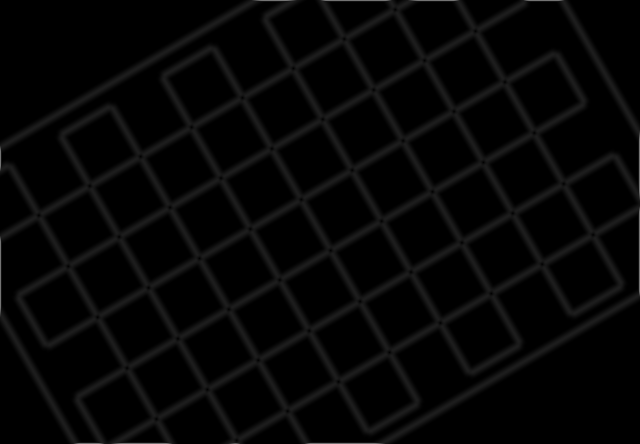
Reproduce this pattern procedurally as a Shadertoy shader.

```glsl
const vec2 BOARD = vec2(10.0, 7.0);   // squares across and down

// Soft step from 0 to 1, centred on zero, in units of one square
vec2 softStep(vec2 x) {
    return smoothstep(-0.07, 0.07, x);
}

float softBox(vec2 p, vec2 halfSize) {
    vec2 inside = softStep(halfSize - abs(p));
    return inside.x * inside.y;
}

// Square wave of -1 and 1 per axis, flipping only at interior grid lines
vec2 squareWave(vec2 x) {
    vec2 line = clamp(floor(x + 0.5), vec2(1.0), BOARD - 1.0);
    vec2 parity = 1.0 - 2.0 * mod(line, 2.0);
    return parity * (2.0 * softStep(x - line) - 1.0);
}

// Brightness of a white sheet carrying a dark checkerboard
float sheetTone(vec2 p) {
    vec2 wave = squareWave(p + 0.5 * BOARD);
    float dark = softBox(p, 0.5 * BOARD) * (0.5 + 0.5 * wave.x * wave.y);
    float paper = softBox(p - vec2(0.07, 0.025), vec2(5.475, 3.805));
    return paper * (1.0 - dark);
}

// Edge strength by central differences; it vanishes where squares touch
float edgeStrength(vec2 p) {
    vec2 d = vec2(0.057, 0.0);
    vec2 gradient = vec2(sheetTone(p + d.xy) - sheetTone(p - d.xy),
                         sheetTone(p + d.yx) - sheetTone(p - d.yx));
    return min(length(gradient), 1.0);
}

void mainImage(out vec4 fragColor, in vec2 fragCoord) {
    vec2 uv = (fragCoord - 0.5 * iResolution.xy) / iResolution.y;

    // Tilted board coordinates, one unit per square
    float tilt = radians(30.0);
    vec2 axis = vec2(cos(tilt), sin(tilt));
    vec2 q = uv - vec2(-0.009, -0.007);
    vec2 board = vec2(dot(q, axis), dot(q, vec2(-axis.y, axis.x))) / 0.1324;

    float grey = 0.118 * edgeStrength(board);

    // Thin bright rim where the sheet is cut off by the canvas
    vec2 margin = 0.5 * iResolution.xy / iResolution.y - abs(uv);
    float rim = 1.0 - smoothstep(0.0015, 0.004, min(margin.x, margin.y));
    grey = max(grey, 0.45 * rim * sheetTone(board));

    fragColor = vec4(vec3(grey), 1.0);
}
```
